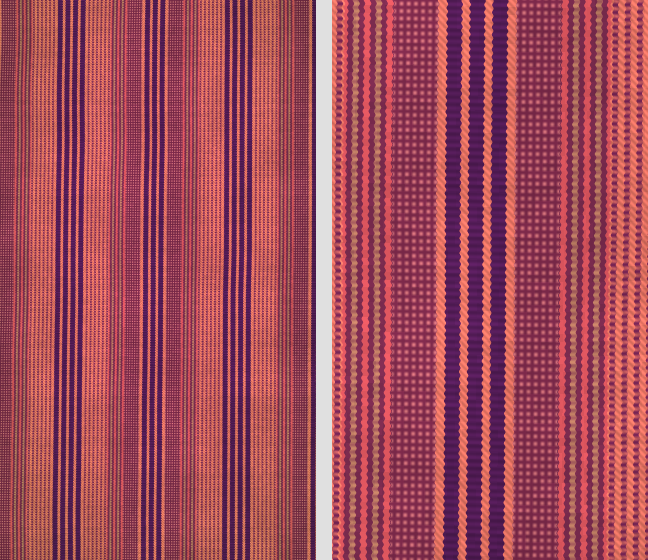
Left: the whole. Right: its middle third, enlarged.
This texture is drawn by a Shadertoy shader. Its source:

```glsl
// Handwoven striped cloth: a mirrored sequence of warp stripes repeats across
// the width, folded with mod and abs. Crossing sine waves make the threads,
// and hashed noise adds uneven dye, leaning stripes and soft shading.

const float TAU = 6.2831853;

float hash(vec2 p) {
    vec3 q = fract(p.xyx * vec3(0.1031, 0.1030, 0.0973));
    q += dot(q, q.yzx + 33.33);
    return fract((q.x + q.y) * q.z);
}

float noise(vec2 p) {
    vec2 i = floor(p), f = fract(p);
    f = f * f * (3.0 - 2.0 * f);
    return mix(mix(hash(i), hash(i + vec2(1, 0)), f.x),
               mix(hash(i + vec2(0, 1)), hash(i + vec2(1, 1)), f.x), f.y);
}

// Coverage of a stripe, softened over one pixel
float stripe(float x, float center, float halfWidth, float pixel) {
    return clamp((halfWidth - abs(x - center)) / pixel + 0.5, 0.0, 1.0);
}

void mainImage(out vec4 fragColor, in vec2 fragCoord) {
    vec2 uv = fragCoord / iResolution.xy;
    float pixel = 434.0 / iResolution.x;
    vec2 p = fragCoord * pixel;

    // Cloth leans slightly, more on the left, and wanders a little
    p.x -= (uv.y - 0.5) * mix(9.0, 3.0, uv.x);
    p.x += 1.2 * (noise(p * vec2(0.006, 0.014)) - 0.5);
    p.y += 3.0 * (noise(p * vec2(0.012, 0.004)) - 0.5);

    // Thread waves and the mirrored stripe coordinate
    float warp = sin(p.x * TAU / 3.3);
    float weft = sin(p.y * TAU / 3.4);
    float d = abs(mod(p.x - 210.5 + 115.5, 231.0) - 115.5);
    d += 0.35 * weft;

    vec3 purple = vec3(0.31, 0.11, 0.33);
    vec3 plum = vec3(0.46, 0.17, 0.30);
    vec3 orange = vec3(0.87, 0.46, 0.38);
    vec3 red = vec3(0.83, 0.34, 0.36);
    vec3 straw = vec3(0.74, 0.52, 0.39);
    vec3 pink = vec3(0.80, 0.46, 0.47);

    // Orange ground with a twill ripple
    vec3 color = orange * (1.0 + 0.09 * sin((p.x + p.y) * TAU / 3.4));

    // Fine dotted lines in the wide orange band
    float dotted = stripe(mod(d - 60.4, 5.6), 2.8, 1.25, pixel);
    dotted *= stripe(d, 77.2, 16.8, pixel) * (0.66 + 0.34 * weft);
    color = mix(color, vec3(0.44, 0.14, 0.32), dotted);

    // Narrow lines alternating red and straw on plum
    float step10 = mod(d - 40.0 + 2.6, 10.4);
    vec3 narrow = mix(plum, red, stripe(step10, 2.6, 1.4, pixel));
    narrow = mix(narrow, straw, stripe(step10, 7.8, 1.3, pixel) * (0.78 + 0.22 * weft));
    color = mix(color, narrow, stripe(d, 49.5, 11.5, pixel));

    // Checked weave with pale dots where threads cross
    float dots = (0.5 + 0.5 * warp) * (0.5 + 0.5 * weft);
    vec3 checked = mix(vec3(0.46, 0.16, 0.28), pink, dots);
    color = mix(color, checked, stripe(d, 28.0, 10.2, pixel));

    // Solid purple stripes: three at one fold, four at the other
    float solid = 0.0;
    for (int i = 0; i < 2; i++) {
        float k = float(i);
        solid = max(solid, stripe(d, 10.4 * k, 3.4, pixel));
        solid = max(solid, stripe(d, 110.2 - 10.5 * k, 3.4, pixel));
    }
    color = mix(color, purple * (1.0 + 0.10 * weft), solid);

    // Uneven threads and patchy dye
    float row = hash(vec2(floor(p.y / 3.4), 7.0));
    float grain = hash(floor(p / vec2(3.3, 3.4)) + 31.0);
    color *= 0.94 + 0.05 * row + 0.09 * grain;
    color *= 0.95 + 0.10 * noise(p * vec2(0.03, 0.02));

    // Rosy middle and darker rim
    vec2 c = uv - vec2(0.5, 0.55);
    float rim = dot(c, c);
    color *= mix(vec3(1.04, 0.98, 1.02), vec3(0.90, 0.97, 0.86), smoothstep(0.0, 0.45, rim));
    fragColor = vec4(clamp(color, 0.0, 1.0), 1.0);
}
```
